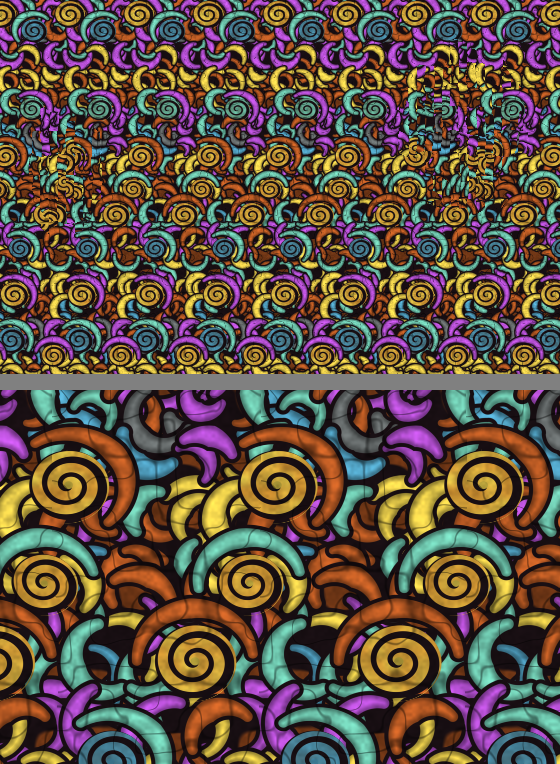
Top: the whole. Bottom: its middle third, enlarged.
Give the GLSL for this pattern, as a WebGL 1 fragment shader.

```glsl
precision highp float;
// Painted scrollwork: one tall tile of tapered ribbons and spiral rows, repeated
// across the width. Ribbons come from hashed arc cells that wrap at the tile
// edge; drift and two patches of sliced slivers vary the repeats.

uniform vec2 u_resolution;

#define REPEATS 8.2
#define LINE 0.020
#define DRIFT 0.035
#define SLIVER 0.30
#define GRAIN 0.38
#define INK vec3(0.09, 0.055, 0.07)
#define RUST vec3(0.68, 0.33, 0.13)
#define GOLD vec3(0.84, 0.74, 0.27)
#define SLATE vec3(0.38, 0.40, 0.40)
#define VIOLET vec3(0.66, 0.29, 0.77)
#define TEAL vec3(0.40, 0.72, 0.63)
#define BLUE vec3(0.29, 0.58, 0.70)

float hash(vec2 p) {
  return fract(sin(dot(p, vec2(127.1, 311.7))) * 43758.5453);
}

float noise(vec2 p) {
  vec2 i = floor(p), f = fract(p);
  f = f * f * (3.0 - 2.0 * f);
  return mix(mix(hash(i), hash(i + vec2(1, 0)), f.x),
             mix(hash(i + vec2(0, 1)), hash(i + vec2(1, 1)), f.x), f.y);
}

float cover(float d) {
  float px = REPEATS / u_resolution.x;
  return 1.0 - smoothstep(-0.7 * px, 0.7 * px, d);
}

// Warm and cool bands alternate down the tile.
vec3 bandColour(float h, float y) {
  float warm = 0.5 + 0.5 * cos(6.2832 * (y - 1.15) / 1.5);
  float pick = fract(h * 7.31);
  if (h < mix(0.22, 0.78, warm)) return pick < 0.52 ? RUST : GOLD;
  return pick < 0.50 ? VIOLET : (pick < 0.83 ? TEAL : (pick < 0.92 ? BLUE : SLATE));
}

// Ribbon bent around a circle, tapering towards both ends.
float arc(vec2 v, float radius, float spread, float width) {
  v.x = abs(v.x);
  float a = min(atan(v.x, v.y), spread);
  return length(v - radius * vec2(sin(a), cos(a))) - width * (1.0 - 0.55 * a / spread);
}

// Inked outline, then a fill with a rounded edge.
vec3 paint(vec3 under, vec3 tint, float d) {
  vec3 fill = tint * (0.72 + 0.40 * smoothstep(0.0, 0.035, -d));
  return mix(mix(under, INK, cover(d - LINE)), fill, cover(d));
}

vec3 ribbons(vec3 col, vec2 q, float n, float seed) {
  vec2 g = q * n + seed * 0.37;
  for (int j = -1; j <= 1; j++)
    for (int i = -1; i <= 1; i++) {
      vec2 cell = floor(g) + vec2(float(i), float(j));
      vec2 key = vec2(mod(cell.x, n), cell.y) + seed * 17.0;
      float h = hash(key), k = hash(key + 5.3), m = hash(key + 9.7);
      vec2 v = g - cell - 0.5 - 0.4 * (vec2(k, m) - 0.5);
      float turn = 6.2832 * h, s = sin(turn), c = cos(turn);
      v = mat2(c, s, -s, c) * v;
      float radius = mix(0.34, 0.58, m);
      float d = arc(v + vec2(0.0, 0.2), radius, mix(0.8, 1.9, k), mix(0.13, 0.20, h));
      col = paint(col, bandColour(hash(key + 2.1), cell.y / n), d / n);
    }
  return col;
}

// One spiral per repeat at the given place, under a sweeping hook.
vec3 spiralRow(vec3 col, vec2 q, vec2 at, float size, vec3 tint, vec3 hook) {
  vec2 v = vec2(fract(q.x - at.x + 0.5) - 0.5, (q.y - at.y) * 1.12);
  float r = length(v), turn = atan(v.y, v.x) / 6.2832;
  float lean = 0.9 * sin(at.y * 9.0), s = sin(lean), c = cos(lean);
  col = paint(col, hook, arc(mat2(c, s, -s, c) * vec2(v.x, -v.y), size + 0.09, 1.5, 0.055));
  col = mix(col, INK, cover(r - size));
  float pitch = size * 0.40, t = r / pitch - turn;
  float armRadius = pitch * (floor(t) + 0.5 + turn);
  float width = pitch * 0.34 * (1.0 - smoothstep(size * 0.75, size * 1.1, armRadius));
  float d = abs(fract(t) - 0.5) * pitch - width;
  vec3 shade = mix(tint, tint * vec3(0.88, 0.68, 0.62), noise(v * 14.0 + at * 5.0));
  col = mix(col, shade, cover(d) * cover(r - size * 1.1));
  return mix(col, tint * 0.8, cover(r - pitch * 0.28));
}

float patchMask(vec2 q, vec2 centre, vec2 extent) {
  return 1.0 - smoothstep(0.55, 1.0, length((q - centre) / extent));
}

void main() {
  // Tile units: one repeat wide, y counted down from the top.
  vec2 p = vec2(gl_FragCoord.x, u_resolution.y - gl_FragCoord.y) * REPEATS / u_resolution.x;
  vec2 q = p;
  q.x += (p.x - 4.1) * DRIFT * (p.y / 5.5 - 0.5) + DRIFT * (noise(p * vec2(0.7, 1.6)) - 0.5);

  // Broken slivers where the repeats slip out of step.
  float slip = max(patchMask(p, vec2(6.7, 1.9), vec2(1.1, 1.5)),
                   patchMask(p, vec2(1.0, 2.5), vec2(0.8, 1.1)));
  vec2 slice = floor(p * vec2(8.0, 3.0) + 0.4 * noise(p * 5.0));
  if (hash(slice + 3.0) < slip * 0.65) q += SLIVER * (vec2(hash(slice), hash(slice + 8.0)) - 0.5);

  // Dark ground with rusty facets, then three coats of ribbons.
  vec2 w = vec2(fract(q.x), q.y);
  vec3 col = mix(INK, RUST * 0.62, smoothstep(0.55, 0.62, noise(w * vec2(5.0, 7.0))));
  for (int i = 0; i < 3; i++) col = ribbons(col, q, i == 1 ? 4.0 : 3.0, float(i) + 1.0);

  // Spiral rows from top to bottom.
  col = spiralRow(col, q, vec2(0.06, 0.21), 0.22, GOLD, VIOLET);
  col = spiralRow(col, q, vec2(0.54, 0.45), 0.19, BLUE, TEAL);
  col = spiralRow(col, q, vec2(0.48, 1.60), 0.18, TEAL, VIOLET);
  col = spiralRow(col, q, vec2(0.08, 2.29), 0.19, GOLD, RUST);
  col = spiralRow(col, q, vec2(0.95, 2.77), 0.16, GOLD, TEAL);
  col = spiralRow(col, q, vec2(0.68, 3.15), 0.20, GOLD, RUST);
  col = spiralRow(col, q, vec2(0.27, 3.64), 0.17, BLUE, TEAL);
  col = spiralRow(col, q, vec2(0.16, 4.32), 0.21, GOLD, VIOLET);
  col = spiralRow(col, q, vec2(0.11, 4.98), 0.21, BLUE, TEAL);
  col = spiralRow(col, q, vec2(0.73, 5.21), 0.18, GOLD, VIOLET);

  // Mottled paint and thin cracks.
  float mottle = 0.6 * noise(q * 24.0) + 0.4 * noise(q * 61.0);
  float crack = abs(noise(w * 9.0 + 30.0) - 0.5);
  col *= 1.0 + GRAIN * (mottle - 0.5);
  col *= 0.62 + 0.38 * smoothstep(0.0, 0.045, crack);
  gl_FragColor = vec4(clamp(col, 0.0, 1.0), 1.0);
}
```
